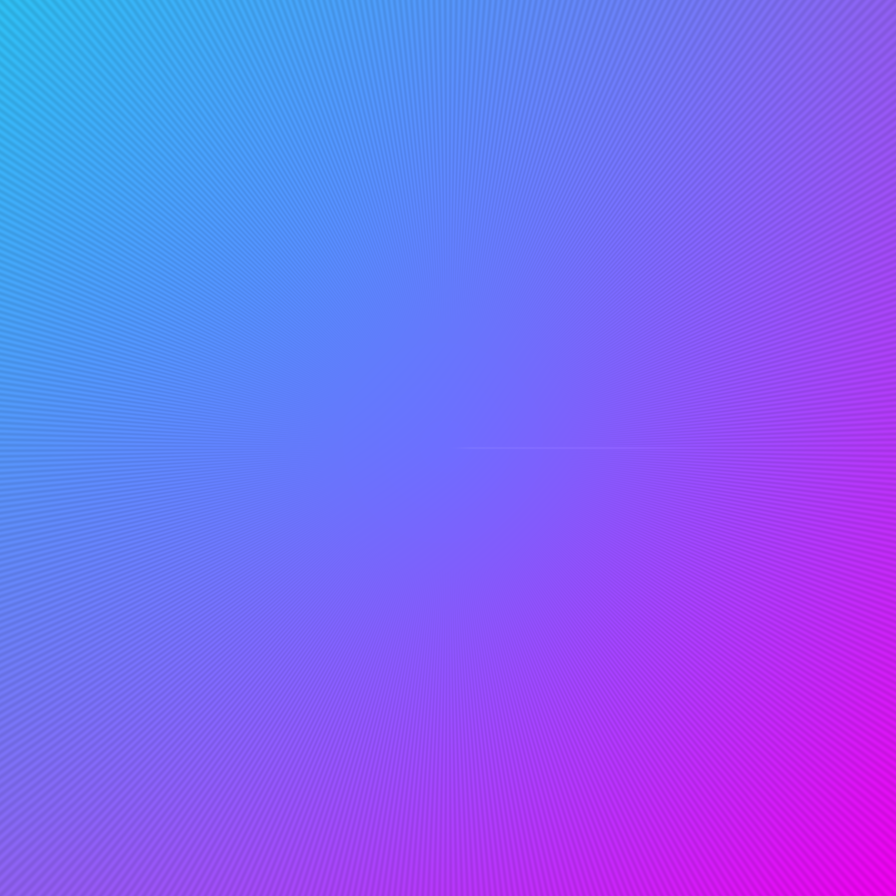
A three.js fragment shader for this background:

```glsl
// Diagonal cyan-to-magenta gradient with a blue core and fine radial rays.
#define CYAN vec3(0.175, 0.72, 0.915)
#define MAGENTA vec3(0.91, 0.0, 0.905)
#define CORE_SHIFT vec3(-0.11, 0.07, 0.09)
#define CORE_RADIUS 0.7071
#define CORE_FALLOFF 1.2
#define RAY_COUNT 500.0
#define RAY_STRENGTH 0.046
#define RAY_FADE_START 0.12
#define RAY_FADE_END 0.36
#define SEAM_WIDTH 0.002
#define SEAM_STRENGTH 0.035

varying vec2 vUv;

// Linear blend from the upper left corner to the lower right
vec3 diagonalGradient(vec2 uv) {
  return mix(CYAN, MAGENTA, 0.5 * (uv.x + 1.0 - uv.y));
}

// Weight of the blue core: one at the centre, zero at the corners
float coreWeight(float radius) {
  return 1.0 - pow(min(radius / CORE_RADIUS, 1.0), CORE_FALLOFF);
}

// Soft rays around the centre, fading out where they become too thin
float rays(vec2 p, float radius) {
  float angle = atan(p.y, p.x + step(radius, 1e-5));
  float fade = smoothstep(RAY_FADE_START, RAY_FADE_END, radius);
  return cos(angle * RAY_COUNT) * fade;
}

// Faint thin line from the centre to the right
float seam(vec2 p) {
  float line = 1.0 - smoothstep(0.0, SEAM_WIDTH, abs(p.y));
  float span = smoothstep(0.0, 0.03, p.x) * (1.0 - smoothstep(0.18, 0.32, p.x));
  return line * span;
}

void main() {
  vec2 p = vUv - 0.5;
  float radius = length(p);

  vec3 color = diagonalGradient(vUv) + CORE_SHIFT * coreWeight(radius);
  color *= 1.0 + RAY_STRENGTH * rays(p, radius);
  color += SEAM_STRENGTH * seam(p);

  gl_FragColor = vec4(clamp(color, 0.0, 1.0), 1.0);
}
```
